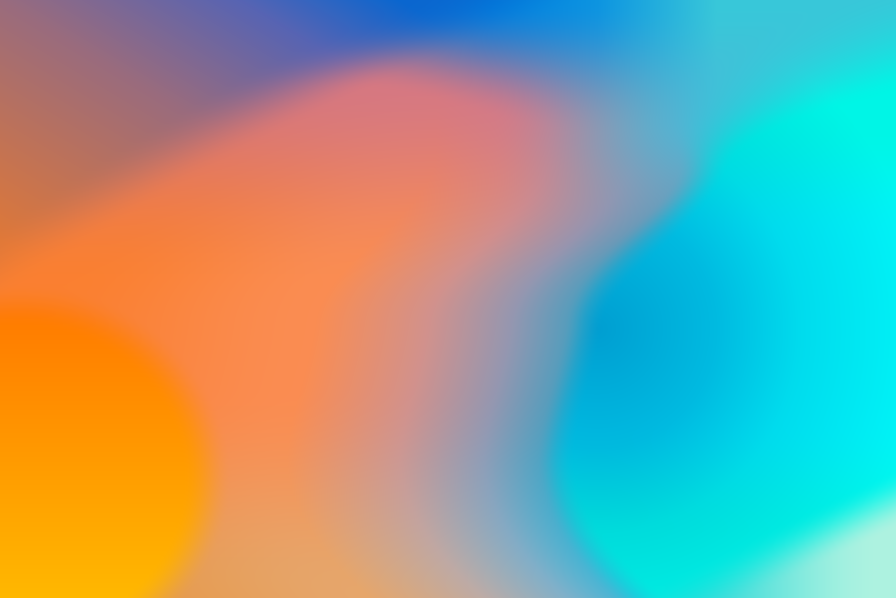
A WebGL 2 fragment shader for this background:

```glsl
#version 300 es
precision highp float;
// A soft abstract backdrop: a warm ribbon fading into a crisp-edged cyan pool,
// with a dusky corner, a blue upper rim, an amber disc and a mint corner.
// Each layer is a colour ramp along a shaped coordinate, blended by a soft mask.

uniform vec2 u_resolution;
out vec4 fragColor;

// Piecewise linear ramp through four colours at four ascending stops.
vec3 ramp(float t, vec4 stops, vec3 a, vec3 b, vec3 c, vec3 d) {
    vec3 f = clamp((t - stops.xyz) / (stops.yzw - stops.xyz), 0.0, 1.0);
    return mix(mix(mix(a, b, f.x), c, f.y), d, f.z);
}

// Soft step of half-width w around zero.
float softEdge(float dist, float w) {
    return smoothstep(-w, w, dist);
}

// Left shore of the cyan pool: x as a function of height.
float shore(float y) {
    float low = max(0.24 - y, 0.0);
    return 0.93 + 0.05 * smoothstep(0.22, 0.50, y)
         + 0.20 * smoothstep(0.46, 0.74, y) + 2.45 * low * low;
}

// The shore bends away to the right near the top.
float poolEdge(float y) {
    float high = max(y - 0.72, 0.0);
    return shore(y) + 8.0 * high * high;
}

// Warm ribbon, cooling towards the shore, rosy above and pale below.
vec3 ribbon(vec2 p) {
    float d = shore(p.y) - p.x;
    vec3 col = ramp(d, vec4(0.0, 0.12, 0.26, 0.45),
        vec3(0.27, 0.62, 0.75), vec3(0.58, 0.59, 0.69),
        vec3(0.82, 0.57, 0.55), vec3(0.98, 0.55, 0.32));
    col = mix(col, vec3(0.98, 0.50, 0.19), smoothstep(0.45, 0.9, d));
    col = mix(col, vec3(0.80, 0.45, 0.56), 0.8 * smoothstep(0.52, 0.88, p.y));
    return col + vec3(-0.08, 0.10, 0.10) * (1.0 - smoothstep(0.0, 0.35, p.y));
}

// Pale sky at the right and a saturated blue rim along the top.
vec3 addSky(vec3 col, vec2 p) {
    float haze = smoothstep(0.82, 1.2, p.x) * smoothstep(0.55, 0.8, p.y);
    col = mix(col, vec3(0.30, 0.72, 0.84), haze);
    vec3 rim = ramp(p.x, vec4(0.6, 0.82, 1.0, 1.2),
        vec3(0.06, 0.38, 0.80), vec3(0.0, 0.49, 0.87),
        vec3(0.05, 0.58, 0.88), vec3(0.22, 0.78, 0.85));
    float start = 0.85 - 0.08 * smoothstep(0.6, 1.0, p.x);
    return mix(col, rim, smoothstep(start, 1.0, p.y));
}

// Dusky corner above a gently curved diagonal.
vec3 addDusk(vec3 col, vec2 p) {
    float diagonal = 0.55 + 0.68 * p.x - 0.17 * p.x * p.x;
    float t = 0.6 * p.x + p.y - 0.6;
    vec3 dusk = ramp(t, vec4(0.0, 0.4, 0.64, 0.80),
        vec3(0.87, 0.47, 0.22), vec3(0.60, 0.42, 0.49),
        vec3(0.34, 0.39, 0.70), vec3(0.04, 0.40, 0.81));
    return mix(col, dusk, softEdge(p.y - diagonal - 0.01, 0.065));
}

// Amber disc at the lower left, yellower towards the bottom.
vec3 addAmber(vec3 col, vec2 p) {
    float radius = length((p - vec2(0.03, 0.20)) / vec2(0.318, 0.29));
    vec3 amber = mix(vec3(1.0, 0.72, 0.0), vec3(1.0, 0.48, 0.0),
                     clamp(p.y / 0.48, 0.0, 1.0));
    return mix(col, amber, softEdge(1.0 - radius, 0.13));
}

// Cyan pool, deepest in its left bay.
vec3 addPool(vec3 col, vec2 p) {
    float depth = distance(p, vec2(1.0, 0.45));
    vec3 water = ramp(depth, vec4(0.0, 0.2, 0.34, 0.55),
        vec3(0.0, 0.62, 0.82), vec3(0.0, 0.73, 0.88),
        vec3(0.0, 0.86, 0.93), vec3(0.0, 0.96, 0.97));
    water.b -= 0.07 * smoothstep(0.15, 0.35, abs(p.y - 0.45));

    // Divide by the slope so that the edge keeps an even width.
    float e = 0.005;
    float slope = (poolEdge(p.y + e) - poolEdge(p.y - e)) / (2.0 * e);
    float dist = (p.x - poolEdge(p.y)) / sqrt(1.0 + slope * slope);
    float width = mix(0.032, 0.09, smoothstep(0.65, 0.9, p.y));
    return mix(col, water, softEdge(dist, width));
}

// Pale mint below the lower right diagonal.
vec3 addMint(vec3 col, vec2 p) {
    float below = 0.023 + 0.476 * (p.x - 1.17) - p.y;
    vec3 mint = mix(vec3(0.18, 0.85, 0.85), vec3(0.68, 0.95, 0.88),
                    smoothstep(1.12, 1.48, p.x));
    return mix(col, mint, softEdge(below - 0.015, 0.05));
}

void main() {
    // Height runs 0..1 and width 0..1.5, stretched to the canvas.
    vec2 p = gl_FragCoord.xy / u_resolution * vec2(1.5, 1.0);
    vec3 col = ribbon(p);
    col = addSky(col, p);
    col = addDusk(col, p);
    col = addAmber(col, p);
    col = addPool(col, p);
    col = addMint(col, p);
    fragColor = vec4(clamp(col, 0.0, 1.0), 1.0);
}
```
